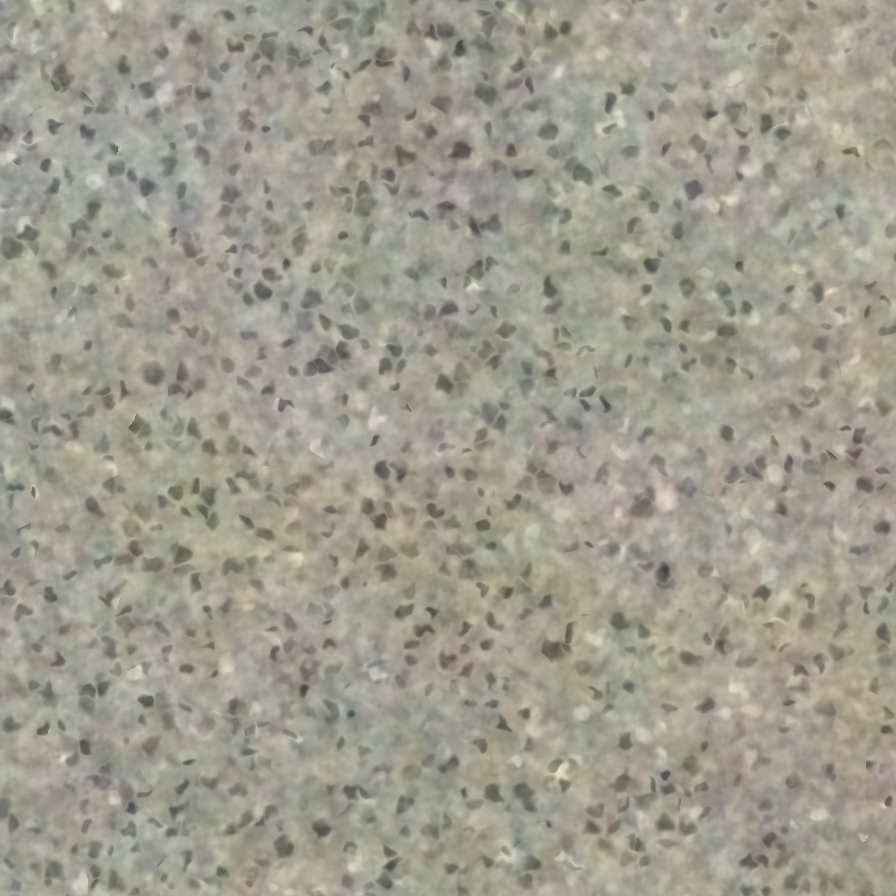
Give the GLSL for this texture, as a Shadertoy shader.

```glsl
// Fine-grained grey granite: a warm grey ground with soft mottling,
// scattered dark and pale mineral grains, and faint drifts of tint.
// Grains are jittered, warped ellipses in a cell grid; the rest is value noise.

const vec3  STONE_COLOR   = vec3(0.648, 0.634, 0.580);
const vec3  WARM_TINT     = vec3(0.030, 0.000, -0.042);
const vec3  PINK_TINT     = vec3(0.022, -0.020, 0.012);
const float DARK_CELLS    = 45.0;
const float DARK_DENSITY  = 0.43;
const float DARK_DEPTH    = 0.40;
const float PALE_CELLS    = 41.0;
const float PALE_DENSITY  = 0.17;
const float PALE_LIFT     = 0.27;
const float GRAIN_WARP    = 0.012;
const float COARSE_MOTTLE = 0.21;
const float MEDIUM_MOTTLE = 0.18;
const float FINE_MOTTLE   = 0.09;
const float CLOUDING      = 0.09;

float hash(vec2 p) {
    return fract(sin(dot(p, vec2(127.1, 311.7))) * 43758.5453);
}

vec2 hash2(vec2 p) {
    return vec2(hash(p), hash(p + 57.3));
}

mat2 rotation(float angle) {
    float c = cos(angle), s = sin(angle);
    return mat2(c, s, -s, c);
}

// Value noise centred on zero
float noise(vec2 p) {
    vec2 cell = floor(p), f = fract(p);
    f = f * f * (3.0 - 2.0 * f);
    float low  = mix(hash(cell), hash(cell + vec2(1, 0)), f.x);
    float high = mix(hash(cell + vec2(0, 1)), hash(cell + vec2(1, 1)), f.x);
    return mix(low, high, f.y) - 0.5;
}

// Noise on a turned lattice, so that the layers do not line up
float layer(vec2 uv, float frequency, float seed) {
    return noise(rotation(0.6 + seed) * uv * frequency + seed * 19.0);
}

// Soft elongated grains; density is the chance that a cell holds one
float grains(vec2 p, float density, float seed) {
    vec2 home = floor(p);
    float cover = 0.0;
    for (int y = -1; y <= 1; y++) {
        for (int x = -1; x <= 1; x++) {
            vec2 cell = home + vec2(x, y);
            vec2 id = cell + seed;
            float present = step(hash(id + 11.7), density);
            float strength = mix(0.3, 1.0, hash(id + 23.1));
            float radius = mix(0.38, 0.72, hash(id + 37.9));
            vec2 offset = p - cell - 0.15 - 0.7 * hash2(id);
            offset = rotation(6.283 * hash(id + 71.3)) * offset;
            offset.y *= mix(1.0, 1.6, hash(id + 83.7));
            float grain = 1.0 - smoothstep(0.3, 1.0, length(offset) / radius);
            cover = max(cover, present * strength * grain);
        }
    }
    return cover;
}

void mainImage(out vec4 fragColor, in vec2 fragCoord) {
    vec2 uv = fragCoord / iResolution.y;

    // Ragged grain outlines
    vec2 warp = vec2(layer(uv, 95.0, 1.3), layer(uv, 95.0, 2.1));
    vec2 p = uv + GRAIN_WARP * warp;

    // Grains gather in loose clusters, darker ones toward the left
    float cluster = layer(uv, 7.0, 3.2) + 0.6 * layer(uv, 15.0, 4.7);
    float darkDensity = DARK_DENSITY + 0.3 * cluster + 0.12 * (0.5 - uv.x);
    float paleDensity = PALE_DENSITY - 0.25 * cluster + 0.08 * (uv.x - 0.5);
    float dark = grains(p * DARK_CELLS, darkDensity, 5.0);
    float pale = grains(p * PALE_CELLS, paleDensity, 131.0);

    // Brightness of the ground and the grains
    float tone = 1.0
        + COARSE_MOTTLE * layer(uv, 58.0, 5.4)
        + MEDIUM_MOTTLE * layer(uv, 108.0, 6.3)
        + FINE_MOTTLE * layer(uv, 210.0, 7.8)
        + CLOUDING * layer(uv, 5.0, 8.6);
    tone += PALE_LIFT * pale * (1.0 - dark) - DARK_DEPTH * dark;

    // Warm, cool and pink drifts, cooler at the upper left
    float warmth = layer(uv, 6.0, 9.1) + layer(uv, 32.0, 10.4)
        + 0.4 * (uv.x - uv.y);
    float pinkness = layer(uv, 9.0, 11.2) + layer(uv, 38.0, 12.5);
    vec3 color = STONE_COLOR * tone + WARM_TINT * warmth + PINK_TINT * pinkness;

    fragColor = vec4(clamp(color, 0.0, 1.0), 1.0);
}
```
